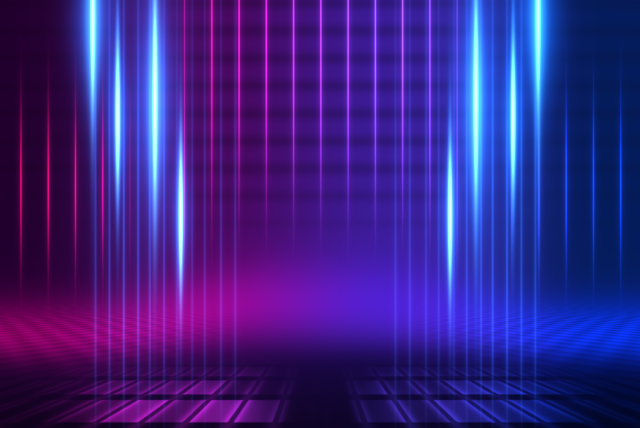
A Shadertoy shader for this background:

```glsl
const float HORIZON = 0.316;
const float MIRROR_X = -0.0107;
const vec3 BEAM_BLUE = vec3(0.04, 0.40, 1.0);
const vec3 BEAM_CYAN = vec3(0.30, 0.88, 1.0);

float hash(vec2 p) {
    return fract(sin(dot(p, vec2(127.1, 311.7))) * 43758.5453);
}

float bell(float d, float width) {
    return exp(-d * d / (width * width));
}

// Four colours blended from left to right
vec3 ramp(float t, vec3 a, vec3 b, vec3 c, vec3 d) {
    vec3 col = mix(a, b, smoothstep(0.0, 0.34, t));
    col = mix(col, c, smoothstep(0.3, 0.62, t));
    return mix(col, d, smoothstep(0.62, 0.95, t));
}

// Distance to the nearest multiple of a spacing
float repeatDist(float x, float spacing) {
    return abs(fract(x / spacing + 0.5) - 0.5) * spacing;
}

vec3 wall(vec2 p, float t) {
    vec3 col = ramp(t, vec3(0.13, 0.0, 0.18), vec3(0.29, 0.02, 0.35),
                    vec3(0.23, 0.11, 0.60), vec3(0.02, 0.11, 0.36));
    float center = 1.0 - smoothstep(0.22, 0.40, abs(p.x));

    // Soft horizontal slats
    float slat = bell(repeatDist(p.y - 0.025, 0.0645), 0.015);
    col *= 1.0 - slat * mix(0.07, 0.20, center) * smoothstep(0.4, 0.65, p.y);

    // Glowing vertical seams
    float d = repeatDist(p.x - 0.002, 0.0637);
    float sideFade = bell(p.y - 0.57, 0.17);
    float centerFade = smoothstep(0.36, 0.88, p.y);
    float open = 1.0 - bell(abs(p.x - MIRROR_X) - 0.39, 0.08);
    float fade = mix(sideFade * open, centerFade, center);
    vec3 seam = ramp(t, vec3(0.95, 0.04, 0.36), vec3(0.90, 0.08, 0.60),
                     vec3(0.65, 0.32, 1.0), vec3(0.06, 0.24, 1.0));
    return col + seam * fade * (0.72 * bell(d, 0.0021) + 0.17 * bell(d, 0.009));
}

vec3 floorTiles(vec2 p, float t) {
    vec3 col = ramp(t, vec3(0.10, 0.01, 0.18), vec3(0.13, 0.02, 0.25),
                    vec3(0.08, 0.03, 0.27), vec3(0.01, 0.04, 0.25));
    col *= 0.55 + 2.6 * p.y;
    float depth = 1.0 / max(HORIZON - p.y, 0.02);
    vec2 grid = vec2(p.x * depth / 0.345, (depth - 3.2) / 0.9);
    vec2 cell = floor(grid);
    vec2 edge = 0.5 - abs(fract(grid) - 0.5);
    vec2 aa = fwidth(grid) + 0.04;

    // Lit tiles and perspective joints
    float tile = smoothstep(0.03, 0.03 + aa.x, edge.x)
               * smoothstep(0.08, 0.08 + aa.y, edge.y);
    float joint = bell(edge.x, 0.09 + aa.x) * (1.0 - bell(grid.x, 0.4));
    float near = 1.0 - smoothstep(0.04, 0.17, p.y);
    float sides = smoothstep(0.04, 0.22, abs(p.x))
                * (1.0 - smoothstep(0.45, 0.70, abs(p.x)));
    float light = tile * sides * (0.12 + 0.42 * hash(cell + 4.0));
    light += joint * (0.16 + 0.35 * sides) * (0.4 + 0.6 * tile);
    vec3 tint = ramp(t, vec3(0.60, 0.03, 0.48), vec3(0.82, 0.14, 0.82),
                     vec3(0.36, 0.26, 0.92), vec3(0.05, 0.25, 0.95));
    return col + tint * light * near;
}

// Misty band that sinks toward both sides
vec3 horizonGlow(vec3 col, vec2 p, float t) {
    float side = smoothstep(0.08, 0.58, abs(p.x));
    float dy = p.y - mix(0.295, 0.215, side);
    float height = dy > 0.0 ? mix(0.10, 0.085, side) : mix(0.085, 0.062, side);
    vec3 tint = ramp(t, vec3(0.58, 0.0, 0.40), vec3(0.66, 0.02, 0.58),
                     vec3(0.32, 0.13, 0.86), vec3(0.04, 0.20, 0.95));
    float depth = 1.0 / (0.36 - min(p.y, 0.32));
    float ripple = sin(p.x * depth * 13.0) * sin(depth * 11.0);
    float textured = side * (1.0 - smoothstep(0.24, 0.31, p.y));
    return mix(col, tint * (1.0 + 0.16 * ripple * textured), 0.9 * bell(dy, height));
}

// One tapered light beam: halo, inner glow and white core
vec3 beam(vec2 d, float len, float width) {
    float fade = bell(d.y, len);
    float taper = width * (0.35 + 0.65 * fade);
    vec3 col = BEAM_BLUE * 0.60 * bell(d.x, taper * 2.1);
    col += BEAM_CYAN * 0.62 * bell(d.x, taper * 0.75);
    col += vec3(0.65, 0.75, 0.75) * bell(d.x, 0.0045) * fade;
    return col * fade + BEAM_BLUE * 0.35 * bell(d.x, 0.005) * bell(d.y, len * 1.7);
}

vec3 beams(vec2 p) {
    // Offset from the mirror line, height, length, width
    vec4 shape[4] = vec4[4](vec4(0.5205, 0.96, 0.24, 0.023),
                            vec4(0.4620, 0.73, 0.19, 0.011),
                            vec4(0.3750, 0.77, 0.27, 0.021),
                            vec4(0.3145, 0.50, 0.18, 0.010));
    float m = abs(p.x - MIRROR_X);
    vec3 col = BEAM_BLUE * 0.22 * bell(m - 0.41, 0.12) * smoothstep(0.1, 0.65, p.y);
    for (int i = 0; i < 4; i++) {
        col += beam(vec2(m - shape[i].x, p.y - shape[i].y), shape[i].z, shape[i].w);
    }
    // Faint full-height threads
    for (int i = 0; i < 11; i++) {
        float k = float(i);
        float x = 0.19 + k * 0.0325 + 0.008 * (hash(vec2(k, 2.0)) - 0.5);
        float strength = 0.16 + 0.28 * hash(vec2(k, 7.0));
        float fade = smoothstep(-0.1, 0.28, p.y) * (1.0 - 0.5 * smoothstep(0.55, 1.0, p.y));
        col += vec3(0.12, 0.38, 0.95) * strength * fade
             * (bell(m - x, 0.0028) + 0.2 * bell(m - x, 0.011));
    }
    return col;
}

void mainImage(out vec4 fragColor, in vec2 fragCoord) {
    vec2 p = vec2(fragCoord.x - 0.5 * iResolution.x, fragCoord.y) / iResolution.y;
    float t = fragCoord.x / iResolution.x;
    vec3 col = mix(floorTiles(p, t), wall(p, t), smoothstep(0.14, 0.27, p.y));
    col = horizonGlow(col, p, t);
    vec3 light = clamp(beams(p), 0.0, 1.0);
    col = col + light * (1.0 - 0.65 * clamp(col, 0.0, 1.0));
    fragColor = vec4(clamp(col, 0.0, 1.0), 1.0);
}
```
